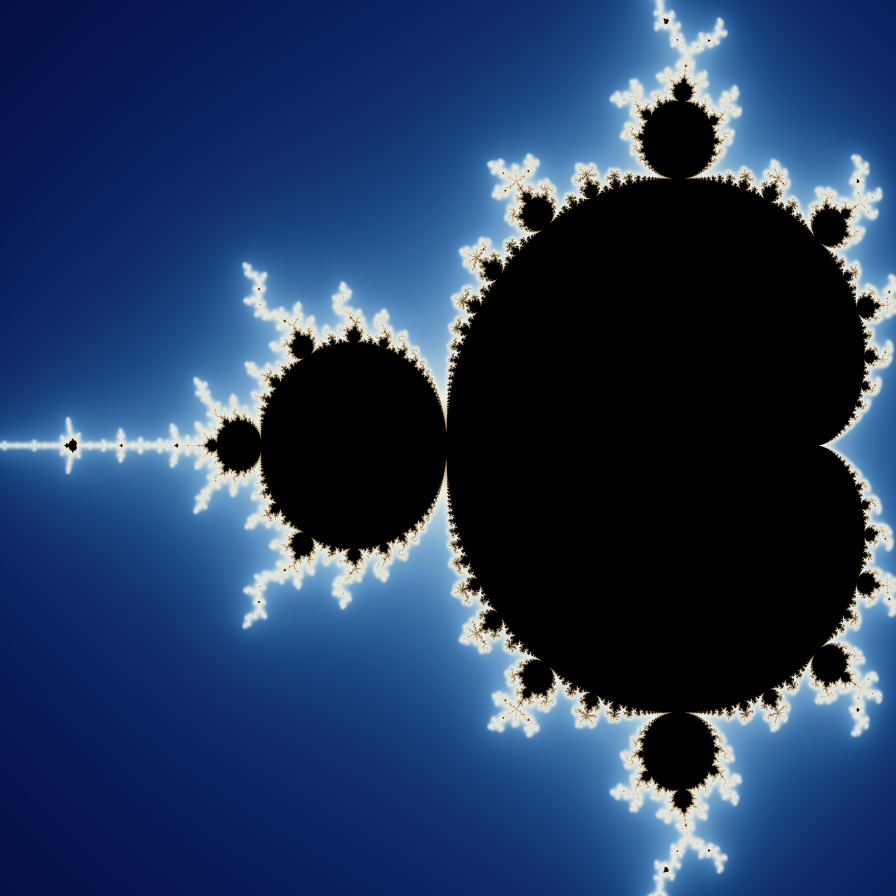
This background is drawn by a WebGL 1 fragment shader. Its source:

```glsl
precision highp float;
// Mandelbrot set in black on a navy field with a pale blue glow.
// A smooth escape count picks the colour from a ramp; a distance
// estimate draws the thin cream filaments. Edges are supersampled.

uniform vec2 u_resolution;

const int MAX_STEPS = 150;
const int GRID = 3;                               // samples per pixel side
const float BAILOUT = 65536.0;                    // squared escape radius
const vec2 VIEW_ORIGIN = vec2(-1.954, -1.097);    // lower left corner
const vec2 VIEW_SIZE = vec2(2.415, 2.182);
const float FILAMENT_WIDTH = 0.012;
const vec3 CREAM = vec3(0.94, 0.93, 0.88);

vec2 complexMul(vec2 a, vec2 b) {
  return vec2(a.x * b.x - a.y * b.y, a.x * b.y + a.y * b.x);
}

// Closed-form test for the main cardioid and the disk left of it
bool inMainBody(vec2 c) {
  float x = c.x - 0.25;
  float q = x * x + c.y * c.y;
  bool cardioid = q * (q + x) < 0.25 * c.y * c.y;
  bool disk = length(c + vec2(1.0, 0.0)) < 0.25;
  return cardioid || disk;
}

// Returns (smooth escape count, distance to the set); count < 0 inside
vec2 escape(vec2 c) {
  if (inMainBody(c)) return vec2(-1.0, 0.0);
  vec2 z = vec2(0.0);
  vec2 slope = vec2(0.0);
  for (int i = 1; i <= MAX_STEPS; i++) {
    slope = 2.0 * complexMul(z, slope) + vec2(1.0, 0.0);
    z = complexMul(z, z) + c;
    float r2 = dot(z, z);
    if (r2 > BAILOUT) {
      float count = float(i) - log2(0.5 * log2(r2));
      float dist = 0.5 * sqrt(r2) * log(r2) / length(slope);
      return vec2(count, dist);
    }
  }
  return vec2(-1.0, 0.0);
}

// Linear step of a colour ramp between the positions a and b
vec3 rampTo(vec3 from, vec3 to, float a, float b, float t) {
  return mix(from, to, clamp((t - a) / (b - a), 0.0, 1.0));
}

// Navy, blue, pale blue, cream, tan, then black as the count rises
vec3 escapeRamp(float t) {
  vec3 col = vec3(0.01, 0.045, 0.25);
  col = rampTo(col, vec3(0.035, 0.12, 0.36), 1.0, 2.0, t);
  col = rampTo(col, vec3(0.065, 0.19, 0.43), 2.0, 3.0, t);
  col = rampTo(col, vec3(0.10, 0.27, 0.51), 3.0, 4.0, t);
  col = rampTo(col, vec3(0.17, 0.38, 0.61), 4.0, 5.3, t);
  col = rampTo(col, vec3(0.36, 0.57, 0.76), 5.3, 8.5, t);
  col = rampTo(col, vec3(0.60, 0.75, 0.85), 8.5, 14.0, t);
  col = rampTo(col, CREAM, 14.0, 25.0, t);
  col = rampTo(col, vec3(0.73, 0.62, 0.44), 25.0, 55.0, t);
  return rampTo(col, vec3(0.0), 55.0, 120.0, t);
}

vec3 shade(vec2 c) {
  vec2 e = escape(c);
  if (e.x < 0.0) return vec3(0.0);
  // Cream filaments, left out where the ramp turns tan
  float filament = 1.0 - smoothstep(0.0, FILAMENT_WIDTH, e.y);
  filament *= 0.8 * (1.0 - smoothstep(12.0, 40.0, e.x));
  return mix(escapeRamp(e.x), CREAM, filament);
}

void main() {
  vec3 sum = vec3(0.0);
  for (int j = 0; j < GRID; j++) {
    for (int i = 0; i < GRID; i++) {
      vec2 offset = (vec2(float(i), float(j)) + 0.5) / float(GRID) - 0.5;
      vec2 uv = (gl_FragCoord.xy + offset) / u_resolution;
      sum += shade(VIEW_ORIGIN + uv * VIEW_SIZE);
    }
  }
  gl_FragColor = vec4(sum / float(GRID * GRID), 1.0);
}
```
